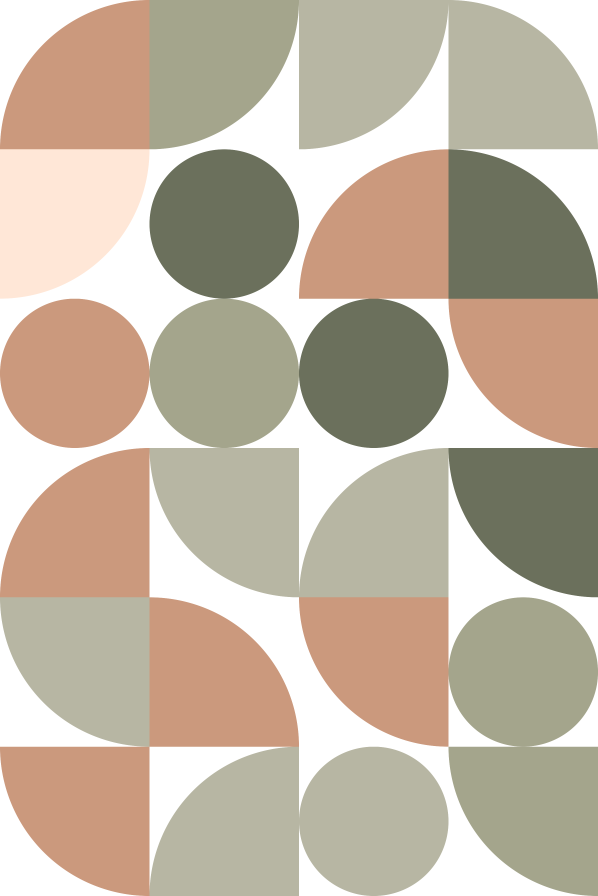
A Shadertoy shader for this pattern:

```glsl
const ivec2 GRID = ivec2(4, 6);
const int SAMPLES = 4;              // antialiasing samples per axis

const vec3 PAPER = vec3(1.0);
const vec3 TERRACOTTA = vec3(0.796, 0.600, 0.490);
const vec3 OLIVE = vec3(0.643, 0.647, 0.549);
const vec3 SAGE = vec3(0.718, 0.714, 0.639);
const vec3 MOSS = vec3(0.420, 0.440, 0.360);
const vec3 PEACH = vec3(1.000, 0.906, 0.843);
const vec3 PALETTE[5] = vec3[5](TERRACOTTA, OLIVE, SAGE, MOSS, PEACH);

// Tile code = 10 * colour + shape, rows from the top.
// Shapes 0-3: quarter disc centred on corner (bit 0 = right, bit 1 = top).
// Shape 4: full disc.
const int DISC = 4;
const int TILES[24] = int[24](
     1, 12, 22, 20,
    42, 34,  1, 30,
     4, 14, 34,  3,
     1, 23, 21, 33,
    23,  0,  3, 14,
     3, 21, 24, 13);

// Signed distance within a unit tile
float tileDistance(vec2 p, int shape) {
    if (shape == DISC) return length(p - 0.5) - 0.5;
    vec2 corner = vec2(shape & 1, shape >> 1);
    return length(p - corner) - 1.0;
}

vec3 tileColour(vec2 uv, float blur) {
    vec2 grid = uv * vec2(GRID);
    ivec2 cell = clamp(ivec2(floor(grid)), ivec2(0), GRID - 1);
    int code = TILES[(GRID.y - 1 - cell.y) * GRID.x + cell.x];

    float d = tileDistance(grid - vec2(cell), code % 10);
    float coverage = smoothstep(blur, -blur, d);
    return mix(PAPER, PALETTE[code / 10], coverage);
}

void mainImage(out vec4 fragColor, in vec2 fragCoord) {
    float blur = 0.5 * float(GRID.y) / (iResolution.y * float(SAMPLES));

    // Supersample so that straight seams between tiles are smooth too
    vec3 sum = vec3(0.0);
    for (int j = 0; j < SAMPLES; j++) {
        for (int i = 0; i < SAMPLES; i++) {
            vec2 offset = (vec2(i, j) + 0.5) / float(SAMPLES) - 0.5;
            sum += tileColour((fragCoord + offset) / iResolution.xy, blur);
        }
    }
    fragColor = vec4(sum / float(SAMPLES * SAMPLES), 1.0);
}
```
